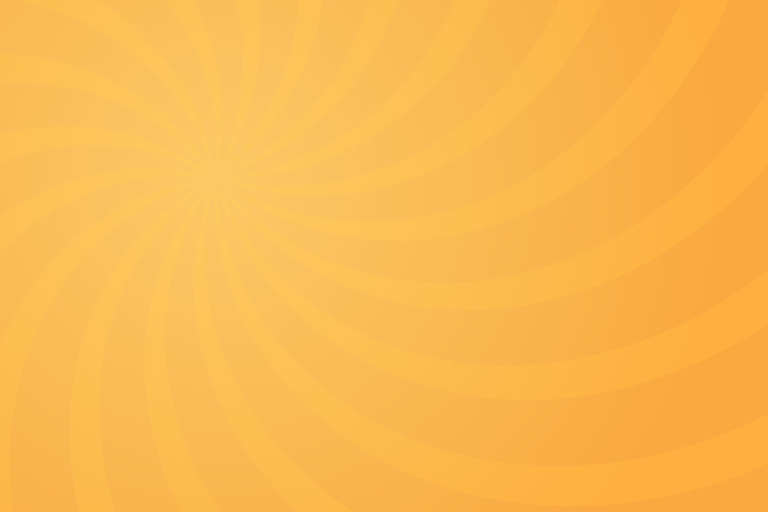
Reproduce this background procedurally as a Shadertoy shader.

```glsl
// Warm orange sunburst of curved rays swirling out from a soft glow.

const float TAU = 6.2831853;
const float RAY_COUNT = 18.0;
const float RAY_SHARE = 0.362;   // part of each sector filled by its ray
const float TWIST = 0.97;        // radians of turn per canvas height
const float TWIST_GAIN = 0.055;  // extra turn that builds up far out
const float GLOW_RADIUS = 0.98;

const vec3 GROUND_INNER = vec3(0.983, 0.786, 0.400);
const vec3 GROUND_OUTER = vec3(0.977, 0.664, 0.248);
const vec3 RAY_INNER = vec3(0.991, 0.794, 0.384);
const vec3 RAY_OUTER = vec3(0.993, 0.691, 0.247);

// Coverage of the spiral rays at p; pixel is the size of one pixel.
float spiralRays(vec2 p, float pixel) {
    float radius = max(length(p), 1e-4);
    float angle = atan(-p.y, p.x);
    float turn = (TWIST + TWIST_GAIN * radius) * radius;

    // Sectors are slightly uneven around the turn.
    float skew = 0.103 * cos(angle + 0.913);
    float phase = (angle + turn - skew - 1.656) * RAY_COUNT / TAU;
    float fromAxis = abs(fract(phase + 0.5) - 0.5);

    // Edge softness follows the local phase slope.
    float slope = RAY_COUNT / TAU * length(vec2(1.0 / radius, TWIST));
    float soft = min(0.9 * slope * pixel, 0.5);
    return 1.0 - smoothstep(-soft, soft, fromAxis - 0.5 * RAY_SHARE);
}

// Radial blend from the glow colour to the far colour.
vec3 radialTint(vec3 inner, vec3 outer, float radius) {
    float t = clamp(radius / GLOW_RADIUS, 0.0, 1.0);
    return mix(inner, outer, pow(t, 1.1));
}

void mainImage(out vec4 fragColor, in vec2 fragCoord) {
    // Position from the swirl centre, in canvas heights
    vec2 aspect = vec2(iResolution.x / iResolution.y, 1.0);
    vec2 p = (fragCoord / iResolution.xy - vec2(0.280, 0.652)) * aspect;
    float radius = length(p);

    // Ground and rays share the same radial falloff
    vec3 ground = radialTint(GROUND_INNER, GROUND_OUTER, radius);
    vec3 ray = radialTint(RAY_INNER, RAY_OUTER, radius);
    vec3 color = mix(ground, ray, spiralRays(p, 1.0 / iResolution.y));

    fragColor = vec4(color, 1.0);
}
```
